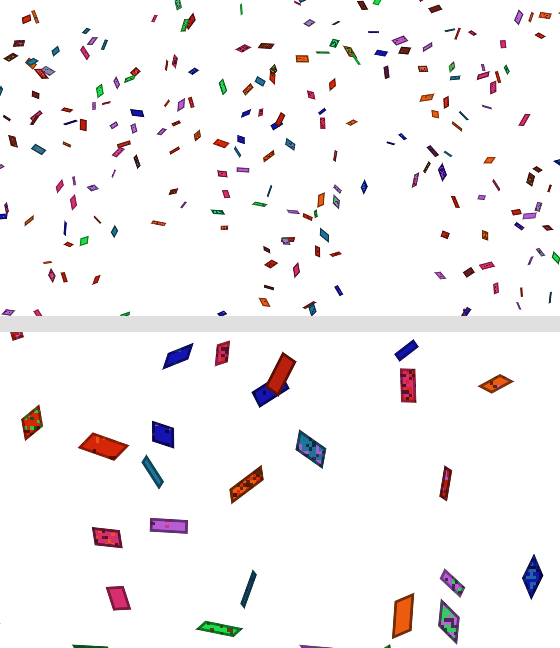
Top, the full canvas; bottom, a detail of the centre.
A Shadertoy shader for this background:

```glsl
// Speckled paper confetti falling over white, thinning into three columns below.
// Two layers of jittered cells each hold at most one skewed, rotated slip;
// slips get a dark rim and a hashed grain, and are composited back to front.

const float TAU = 6.2831853;
const float CELL_SIZE = 0.1;
const float GRAIN_COUNT = 288.0;
const float RIM_WIDTH = 0.0024;
const int LAYERS = 2;
const int COLOURS = 10;

const vec3 PAPER[COLOURS] = vec3[COLOURS](
    vec3(0.84, 0.15, 0.04),  // scarlet
    vec3(0.72, 0.36, 0.84),  // orchid
    vec3(0.08, 0.08, 0.70),  // blue
    vec3(0.92, 0.36, 0.06),  // orange
    vec3(0.10, 0.88, 0.28),  // green
    vec3(0.72, 0.12, 0.05),  // brick
    vec3(0.12, 0.46, 0.60),  // teal
    vec3(0.84, 0.18, 0.44),  // rose
    vec3(0.74, 0.40, 0.86),  // lilac
    vec3(0.42, 0.12, 0.08)   // brown
);

vec3 hash3(vec3 p) {
    p = fract(p * vec3(0.1031, 0.1030, 0.0973));
    p += dot(p, p.yxz + 33.33);
    return fract((p.xxy + p.yxx) * p.zyx);
}

mat2 rotation(float angle) {
    float c = cos(angle), s = sin(angle);
    return mat2(c, -s, s, c);
}

// Approximate distance to a box sheared along x.
float parallelogram(vec2 p, vec2 halfSize, float skew) {
    float side = abs(p.x - skew * p.y) - halfSize.x;
    return max(side * inversesqrt(1.0 + skew * skew), abs(p.y) - halfSize.y);
}

// Chance of a slip: even above, gathered into columns below.
float density(vec2 p) {
    float wave = cos(TAU * (p.x - 0.9) / 0.69);
    float column = 0.52 * smoothstep(-0.45, 0.25, wave);
    return mix(column, 0.67, smoothstep(0.30, 0.56, p.y));
}

vec3 paperColour(float pick) {
    return PAPER[min(int(pick * float(COLOURS)), COLOURS - 1)];
}

// Flecks of an accent colour and of shadow, over the fill.
vec3 speckle(vec3 fill, vec3 accent, float amount, vec2 uv) {
    vec3 grain = hash3(vec3(floor(uv * GRAIN_COUNT), 71.0));
    vec3 colour = mix(fill, accent, 0.85 * step(grain.x, 0.45 * amount));
    return colour * (1.0 - 0.6 * step(grain.y, 0.25 * amount));
}

// Draws the slip owned by one cell over the colour beneath it.
vec3 drawSlip(vec3 under, vec2 uv, vec2 cell, float layer, float pixel) {
    vec3 place = hash3(vec3(cell + 40.0, layer * 17.0 + 3.0));
    if (place.z > density((cell + 0.5) * CELL_SIZE)) return under;

    vec3 shape = hash3(vec3(cell + 90.0, layer * 17.0 + 8.0));
    vec3 tint = hash3(vec3(cell + 150.0, layer * 17.0 + 13.0));

    vec2 local = rotation(shape.x * TAU) * (uv - (cell + place.xy) * CELL_SIZE);
    vec2 halfSize = vec2(mix(0.011, 0.022, shape.y), mix(0.0028, 0.0115, shape.z));
    float skew = mix(-0.9, 0.9, fract(shape.y * 7.3 + tint.z));
    float d = parallelogram(local, halfSize, skew);

    vec3 fill = paperColour(tint.x);
    vec3 accent = paperColour(fract(tint.x + 0.2 + 0.6 * tint.y));
    vec3 colour = speckle(fill, accent, tint.z * tint.z, uv);

    float rim = smoothstep(-pixel, 0.0, d + RIM_WIDTH);
    colour = mix(colour, fill * 0.35, rim * mix(0.45, 0.95, tint.y));
    return mix(under, colour, smoothstep(0.5, -0.5, d / pixel));
}

void mainImage(out vec4 fragColor, in vec2 fragCoord) {
    vec2 uv = fragCoord / iResolution.y;
    float pixel = 1.0 / iResolution.y;
    vec3 colour = vec3(1.0);

    for (int layer = 0; layer < LAYERS; layer++) {
        // Offset the layers so that their cell borders do not coincide.
        vec2 shift = vec2(0.037, 0.051) * float(layer);
        vec2 home = floor((uv + shift) / CELL_SIZE);
        for (int y = -1; y <= 1; y++) {
            for (int x = -1; x <= 1; x++) {
                vec2 cell = home + vec2(x, y);
                colour = drawSlip(colour, uv + shift, cell, float(layer), pixel);
            }
        }
    }
    fragColor = vec4(colour, 1.0);
}
```
